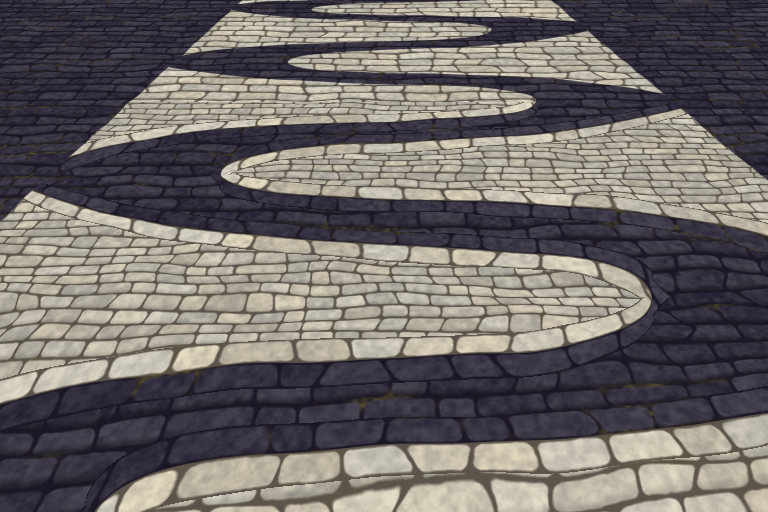
A Shadertoy shader for this texture:

```glsl
// Sunlit cobbled pavement with pale wave-shaped lobes between dark bands, in perspective.

const float HORIZON = 0.5;       // height of the vanishing line above the top edge
const float VANISH_X = 0.764;
const vec2 STONE_RATE = vec2(10.5, 32.0);
const float FINE_SCALE = 1.65;   // smaller stones inside the pale lobes
const float TIP_ROUND = 0.15;
const float JOINT = 0.03;
const vec3 PALE_LOW = vec3(0.64, 0.63, 0.60);
const vec3 PALE_HIGH = vec3(0.88, 0.86, 0.79);
const vec3 PALE_JOINT = vec3(0.36, 0.33, 0.29);
const vec3 DARK_LOW = vec3(0.14, 0.12, 0.19);
const vec3 DARK_HIGH = vec3(0.29, 0.27, 0.32);
const vec3 DARK_JOINT = vec3(0.11, 0.09, 0.14);
const vec3 MOSS = vec3(0.36, 0.33, 0.18);

float hash(vec2 p) {
    vec3 a = fract(vec3(p.xyx) * 0.1031);
    a += dot(a, a.yzx + 33.33);
    return fract((a.x + a.y) * a.z);
}

float noise(vec2 p) {
    vec2 i = floor(p), f = fract(p);
    f = f * f * (3.0 - 2.0 * f);
    return mix(mix(hash(i), hash(i + vec2(1, 0)), f.x),
               mix(hash(i + vec2(0, 1)), hash(i + vec2(1, 1)), f.x), f.y);
}

float fbm(vec2 p) {
    float sum = 0.0, amp = 0.5;
    for (int i = 0; i < 4; i++) {
        sum += amp * noise(p);
        p = p * 2.03 + 17.1;
        amp *= 0.5;
    }
    return sum;
}

// Positive inside a lobe that widens from its tip along a signed length.
// Each side holds the body half height and the flare at the open end.
float lobe(vec2 p, vec2 tip, float len, vec2 upper, vec2 lower) {
    float along = (p.x - tip.x) * sign(len);
    float dy = p.y - tip.y;
    if (along < 0.0) return along - abs(dy);
    float s = min(along / abs(len), 1.1);
    vec2 side = dy < 0.0 ? upper : lower;
    return side.x * sqrt(1.0 - exp(-s / TIP_ROUND)) + side.y * pow(s, 4.0) - abs(dy);
}

float lobeField(vec2 p) {
    float d = lobe(p, vec2(0.645, -0.008), -0.18, vec2(0.01), vec2(0.010, 0.006));
    d = max(d, lobe(p, vec2(0.609, 0.018), 0.514, vec2(0.014, 0.020), vec2(0.012)));
    d = max(d, lobe(p, vec2(0.959, 0.057), -0.588, vec2(0.017, 0.035), vec2(0.025, 0.023)));
    d = max(d, lobe(p, vec2(0.561, 0.123), 0.713, vec2(0.027, 0.078), vec2(0.021, 0.035)));
    d = max(d, lobe(p, vec2(1.049, 0.197), -0.908, vec2(0.034, 0.078), vec2(0.042, 0.068)));
    d = max(d, lobe(p, vec2(0.430, 0.342), 1.070, vec2(0.068, 0.127), vec2(0.049, 0.072)));
    d = max(d, lobe(p, vec2(1.277, 0.576), -1.277, vec2(0.098, 0.130), vec2(0.127, 0.086)));
    return max(d, lobe(p, vec2(0.170, 1.055), 1.330, vec2(0.186, 0.064), vec2(0.5, 0.0)));
}

// Distance inward from the straight sides of the carpet
float carpetField(vec2 p) {
    return min(p.x - 0.474 + 1.1 * p.y, 1.076 + 1.2 * p.y - p.x);
}

float sideShift(vec2 cell) { return 0.38 * hash(cell + 5.7); }

// Returns edge distance, far-to-near position and two random tones.
vec4 stone(vec2 g) {
    float row = floor(g.y), fy = g.y - row;
    g.x += 9.0 * hash(vec2(row, 3.0));
    float col = floor(g.x);
    if (g.x - col < sideShift(vec2(col, row))) col -= 1.0;
    float left = col + sideShift(vec2(col, row));
    float right = col + 1.0 + sideShift(vec2(col + 1.0, row));
    vec2 inset = vec2(2.0 * min(g.x - left, right - g.x), min(fy, 1.0 - fy));
    float edge = 0.3 - length(max(0.3 - inset, 0.0));
    return vec4(edge, fy, hash(vec2(col, row)), hash(vec2(row, col) + 41.0));
}

void mainImage(out vec4 fragColor, in vec2 fragCoord) {
    vec2 p = vec2(fragCoord.x, iResolution.y - fragCoord.y) / iResolution.y;
    float depth = p.y + HORIZON;
    float rowHeight = depth * depth / STONE_RATE.y;

    // Ground plane, with rows dipping to the left in front
    float near = smoothstep(0.55, 0.85, p.y);
    float bent = depth + 0.09 * near * (p.x - 0.75);
    vec2 ground = STONE_RATE * vec2((p.x - VANISH_X) / depth, -1.0 / bent);
    vec2 wobble = vec2(noise(ground * 0.9), noise(ground * 0.8 + 31.0)) - 0.5;
    vec2 grain = ground * vec2(2.0, 1.0);

    // Pale lobes with a slightly uneven edge
    vec2 uneven = p + wobble * rowHeight * vec2(0.3, 0.25);
    float curve = lobeField(uneven), carpet = carpetField(uneven);
    float field = min(curve, carpet);
    float soft = max(fwidth(field), 0.0005);
    float pale = smoothstep(-0.7 * soft, 0.7 * soft, field);

    // Border stones follow each lobe edge, with finer paving inside
    float ring = curve / rowHeight;
    bool border = abs(ring) < 1.0 && carpet > 0.0 && p.y > 0.2;
    bool fine = !border && field > 0.0 && p.y > 0.2 && p.y < 0.78;
    float scale = fine ? FINE_SCALE : 1.0;
    vec2 course = (ground + wobble * vec2(0.35, 0.55)) * scale;
    if (border) course.y = ring + 900.0;
    vec4 s = stone(course);
    if (border) s.y = 0.5;
    float pixel = scale / (rowHeight * iResolution.y);
    float rough = 0.08 * (fbm(grain * 3.0) - 0.5);
    float body = smoothstep(JOINT - 0.4 * pixel, JOINT + 0.07 + 0.4 * pixel, s.x + rough);

    // Stone tops catch light and their near faces fall into shade
    float mottle = fbm(grain * 4.0 + s.z * 20.0);
    float face = smoothstep(0.6, 0.98, s.y);
    float light = 0.5 * s.z + 1.1 * (mottle - 0.25);
    float paleLight = light + (fine ? -0.12 : 0.06);
    vec3 paleTop = mix(PALE_LOW, PALE_HIGH, clamp(paleLight, 0.0, 1.0));
    paleTop *= mix(vec3(1.0), vec3(1.02, 0.99, 0.93), s.w * 0.7);
    paleTop *= 1.0 - 0.16 * face;
    vec3 darkTop = mix(DARK_LOW, DARK_HIGH, clamp(light + 0.05, 0.0, 1.0));
    darkTop *= 1.0 - 0.4 * face;

    // Joints carry scattered moss
    float moss = smoothstep(0.5, 0.72, fbm(ground * 0.8 + 8.0)) * noise(grain * 6.0);
    vec3 paleGap = mix(PALE_JOINT, MOSS, 0.4 * moss);
    vec3 darkGap = mix(DARK_JOINT, MOSS, 0.9 * moss);
    vec3 color = mix(mix(darkGap, darkTop, body), mix(paleGap, paleTop, body), pale);
    fragColor = vec4(clamp(color, 0.0, 1.0), 1.0);
}
```
